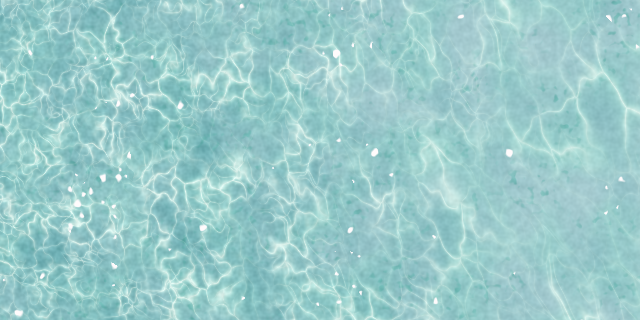
Write a WebGL 2 fragment shader that draws this texture.

```glsl
#version 300 es
precision highp float;

uniform vec2 u_resolution;
out vec4 fragColor;

// Water colours
const vec3 DEEP  = vec3(0.425, 0.680, 0.700);
const vec3 PALE  = vec3(0.635, 0.785, 0.808);
const vec3 GREEN = vec3(0.530, 0.800, 0.768);
const vec3 TEAL  = vec3(0.330, 0.670, 0.640);
const vec3 LIGHT = vec3(0.690, 0.875, 0.855);
const vec3 FOAM  = vec3(0.880, 0.960, 0.935);
const vec3 GLINT = vec3(1.000, 0.985, 0.990);

// Ripple cells per canvas height: at the left edge, and change per unit x
const vec2 CELLS = vec2(17.5, 16.0);
const vec2 CELLS_SLOPE = vec2(-4.6, -5.5);
const float SLANT = 0.20;
const float WEB_SCALE = 1.6;
const float CORE_SHARPNESS = 8.5;
const float GLOW_SHARPNESS = 4.2;
const float GRAIN = 0.075;
const float GLINT_CELLS = 26.0;
const float GLINT_SPACING = 0.8;
const float GLINT_CENTRE = 1.08;

vec2 hash2(vec2 p) {
    vec3 q = fract(p.xyx * vec3(0.1031, 0.1030, 0.0973));
    q += dot(q, q.yzx + 33.33);
    return fract((q.xx + q.yz) * q.zy);
}

float cornerSlope(vec2 cell, vec2 offset) {
    float angle = 6.28319 * hash2(cell).x;
    return dot(vec2(cos(angle), sin(angle)), offset);
}

float gradientNoise(vec2 p) {
    vec2 i = floor(p), f = fract(p);
    vec2 u = f * f * f * (f * (f * 6.0 - 15.0) + 10.0);
    vec2 e = vec2(1.0, 0.0);
    float low = mix(cornerSlope(i, f), cornerSlope(i + e, f - e), u.x);
    float high = mix(cornerSlope(i + e.yx, f - e.yx), cornerSlope(i + 1.0, f - 1.0), u.x);
    return mix(low, high, u.y);
}

vec2 warp(vec2 p) {
    return vec2(gradientNoise(p + 7.3), gradientNoise(p + 41.9));
}

// Gap between the two nearest cell centres: zero along the ripple lines
float rippleGap(vec2 p) {
    vec2 i = floor(p), f = fract(p);
    float nearest = 9.0, second = 9.0;
    for (int y = -1; y <= 1; y++) {
        for (int x = -1; x <= 1; x++) {
            vec2 cell = vec2(x, y);
            float d = length(cell + 0.05 + 0.9 * hash2(i + cell) - f);
            second = min(second, max(nearest, d));
            nearest = min(nearest, d);
        }
    }
    return second - nearest;
}

// Sun glints: clustered in loose upright bands, in two sizes
float glints(vec2 p) {
    float band = abs(fract((p.x - GLINT_CENTRE) / GLINT_SPACING + 0.5) - 0.5) * GLINT_SPACING;
    float cluster = smoothstep(-0.2, 0.5, gradientNoise(p * vec2(3.0, 3.6) + 5.0));
    float density = 0.003 + 0.26 * exp(-band * band * 150.0) * cluster;
    float sum = 0.0;
    for (int k = 0; k < 2; k++) {
        float scale = GLINT_CELLS * float(k + 1);
        vec2 q = p * scale + 19.0 * float(k);
        q += 0.3 * warp(q * 1.6);
        vec2 cell = floor(q);
        vec2 chance = hash2(cell + 83.0);
        vec2 offset = fract(q) - 0.34 - 0.32 * hash2(cell);
        float radius = mix(0.14, 0.31, chance.y);
        float d = length(offset * vec2(1.12, 0.95)) - radius;
        float edge = 0.06 + scale / u_resolution.y;
        float blob = 1.0 - smoothstep(-0.6 * edge, 0.7 * edge, d);
        sum = max(sum, blob * step(chance.x, density / float(1 + k)));
    }
    return sum;
}

void main() {
    vec2 p = gl_FragCoord.xy / u_resolution.y;
    float calm = smoothstep(0.35, 1.75, p.x + 0.35 * (p.y - 0.5));

    // Grid that stretches from small cells to long upright ones
    vec2 grid = vec2((CELLS.x + 0.5 * CELLS_SLOPE.x * p.x) * p.x,
                     (CELLS.y + CELLS_SLOPE.y * p.x) * (p.y - 0.5));
    grid.x += SLANT * CELLS.x * p.y * mix(0.4, 0.8, calm);
    vec2 bent = grid + 0.75 * warp(grid * 0.7) + 0.35 * warp(grid * 1.9);

    // Main ripple lines and a finer, fainter web
    float gap = rippleGap(bent);
    float webGap = rippleGap(bent * WEB_SCALE + 0.5 * warp(grid * 1.3 + 60.0) + 23.0);
    float strength = smoothstep(-0.35, 0.45, gradientNoise(grid * 0.5 + 11.0) - 0.12 * calm);
    float webStrength = smoothstep(-0.25, 0.5, gradientNoise(grid * 0.6 + 90.0)) * mix(0.9, 0.5, calm);
    float glow = exp(-gap * GLOW_SHARPNESS) * mix(0.25, 0.9, strength)
               + 0.5 * exp(-webGap * GLOW_SHARPNESS) * webStrength;
    float core = exp(-gap * CORE_SHARPNESS) * mix(0.12, 1.1, strength)
               + 0.75 * exp(-webGap * CORE_SHARPNESS) * webStrength;

    // Water body with soft clouds
    float cloud = gradientNoise(p * 4.0 + 3.0) + 0.8 * gradientNoise(grid * 0.8 + 31.0);
    vec3 colour = mix(DEEP, PALE, clamp(0.27 + 0.58 * calm + 0.5 * cloud, 0.0, 1.0));

    // Green tint beside the lines and dark teal flecks
    float tint = smoothstep(-0.35, 0.35, gradientNoise(p * 6.5 + 50.0));
    colour = mix(colour, GREEN, clamp(tint * (0.25 + 1.1 * glow), 0.0, 0.85));
    float fleck = gradientNoise(p * 34.0) + 0.6 * gradientNoise(p * 70.0 + 8.0);
    float patchy = smoothstep(-0.25, 0.35, gradientNoise(p * 6.0 + 70.0));
    colour = mix(colour, TEAL, 0.6 * smoothstep(0.12, 0.6, fleck) * patchy);

    // Light gathered by the ripples, then glints on the surface
    colour = mix(colour, LIGHT, clamp(0.62 * glow, 0.0, 0.8));
    colour = mix(colour, FOAM, clamp(0.88 * core, 0.0, 0.92));
    float grain = gradientNoise(p * 42.0 + 14.0) + 0.7 * gradientNoise(p * 88.0 + 29.0);
    colour += GRAIN * mix(1.0, 0.6, calm) * grain;
    colour = mix(colour, GLINT, glints(p));
    fragColor = vec4(colour, 1.0);
}
```
